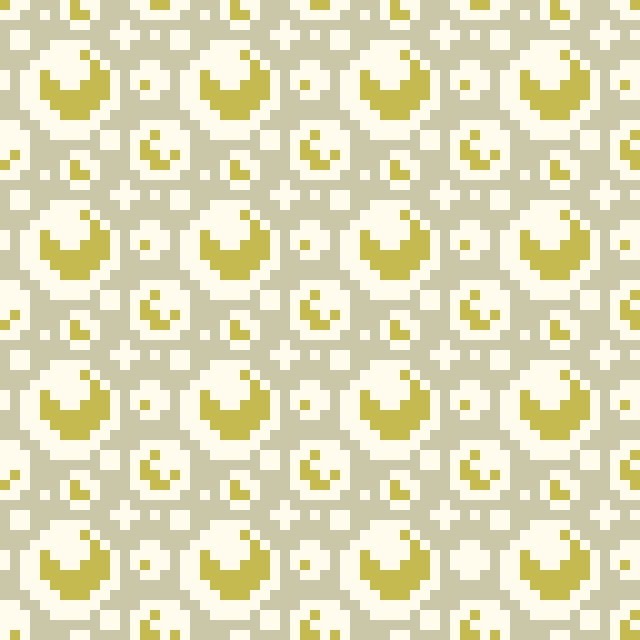
Write a WebGL 2 fragment shader that draws this pattern.

```glsl
#version 300 es
precision highp float;
// Blocky bubbles holding gold crescents, with small squares and crosses, in a 4 by 4 repeat.

uniform vec2 u_resolution;
out vec4 fragColor;

const float REPEATS = 4.0;      // tiles across and down
const float TILE_CELLS = 16.0;  // square cells along one tile
const int SAMPLES = 4;          // antialiasing samples per axis
const vec2 EMPTY_TILE = vec2(2.0, 3.0);  // tile whose dotted bubble lost its dot

const vec3 STONE = vec3(0.79, 0.78, 0.66);
const vec3 CREAM = vec3(1.00, 0.99, 0.93);
const vec3 GOLD = vec3(0.77, 0.73, 0.31);

// Stepped disc: reach limits each axis, span cuts the corners diagonally.
// Distances wrap around the tile, so shapes may cross its border.
bool disc(vec2 cell, vec2 center, float reach, float span) {
    float halfTile = 0.5 * TILE_CELLS;
    vec2 d = abs(mod(cell - center + halfTile, TILE_CELLS) - halfTile);
    return max(d.x, d.y) <= reach && d.x + d.y <= span;
}

bool square(vec2 cell, vec2 center, float reach) {
    return disc(cell, center, reach, 2.0 * reach);
}

// Bubbles and the bits scattered between them
bool creamShape(vec2 cell) {
    bool bubbles = disc(cell, vec2(6.5, 8.5), 4.5, 6.0)
        || disc(cell, vec2(15.5, 14.5), 2.5, 4.0)
        || disc(cell, vec2(7.5, 16.5), 1.5, 2.0)
        || disc(cell, vec2(14.5, 7.5), 1.5, 2.0);
    bool squares = square(cell, vec2(1.5, 3.5), 0.5)
        || square(cell, vec2(10.5, 13.5), 0.5)
        || square(cell, vec2(4.0, 1.0), 0.0)
        || square(cell, vec2(15.0, 3.0), 0.0);
    bool cross = disc(cell, vec2(12.0, 3.0), 1.0, 1.0);
    return bubbles || squares || cross;
}

// Crescents: a disc with a smaller one bitten out, plus a single dot
bool goldShape(vec2 cell, vec2 tile) {
    bool large = disc(cell, vec2(7.0, 8.0), 3.0, 4.0)
        && !disc(cell, vec2(6.5, 6.5), 1.5, 2.0);
    bool medium = disc(cell, vec2(15.5, 14.5), 1.5, 2.0)
        && !disc(cell, vec2(16.0, 14.0), 1.0, 1.0);
    bool small = square(cell, vec2(7.5, 16.5), 0.5)
        && !square(cell, vec2(8.0, 16.0), 0.0);
    bool dot1 = square(cell, vec2(14.0, 8.0), 0.0) && tile != EMPTY_TILE;
    return large || medium || small || dot1;
}

vec3 patternColor(vec2 uv) {
    // Cells are counted from the top left corner
    vec2 cell = floor(vec2(uv.x, 1.0 - uv.y) * REPEATS * TILE_CELLS);
    vec2 tile = floor(cell / TILE_CELLS);
    if (goldShape(cell, tile)) return GOLD;
    return creamShape(cell) ? CREAM : STONE;
}

void main() {
    // Average a grid of samples inside the pixel to smooth the edges
    vec3 sum = vec3(0.0);
    for (int j = 0; j < SAMPLES; j++) {
        for (int i = 0; i < SAMPLES; i++) {
            vec2 offset = (vec2(i, j) + 0.5) / float(SAMPLES) - 0.5;
            sum += patternColor((gl_FragCoord.xy + offset) / u_resolution);
        }
    }
    fragColor = vec4(sum / float(SAMPLES * SAMPLES), 1.0);
}
```
